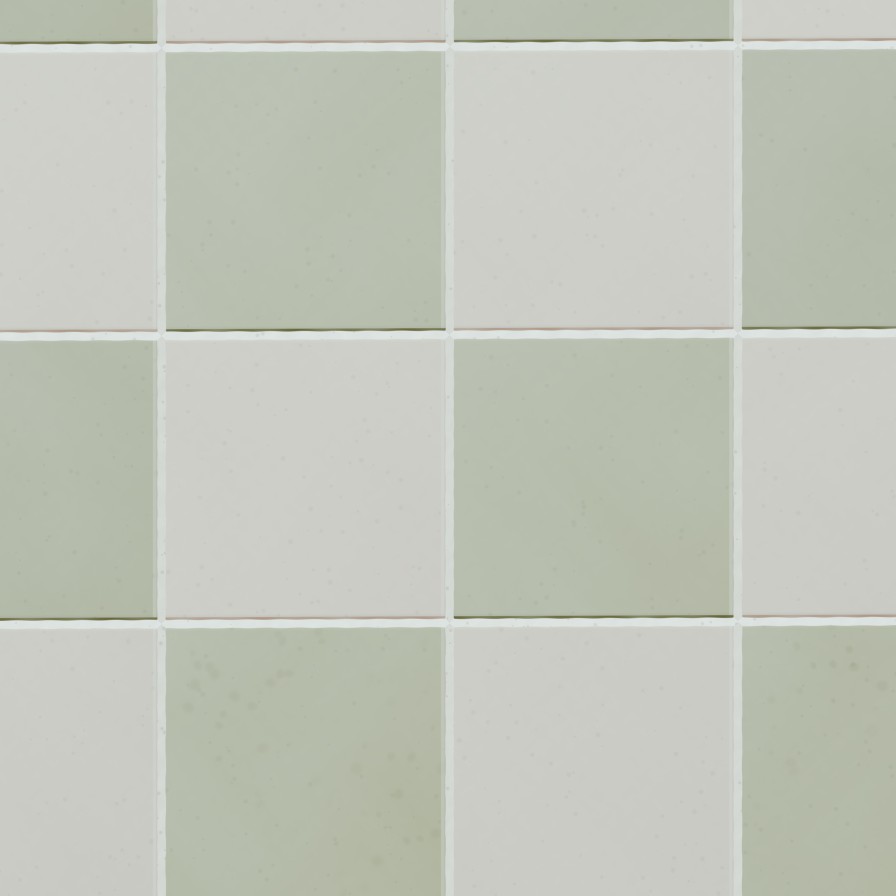
Reproduce this texture procedurally as a Shadertoy shader.

```glsl
// Checkerboard of glazed square tiles, pale grey and sage green, with light grout.
// A slightly tilted grid gives each tile its own tint; layered sines cloud the
// glaze, cellular specks pit it, and dirt gathers along each lower edge.

#define PITCH 0.3216                // tile plus joint
#define ORIGIN vec2(0.1803, 0.3047) // one crossing of the joints
#define TILT 0.004                  // rise of the rows across the canvas
#define HALF_GROUT 0.0047
#define CORNER 0.0015
#define BEVEL 0.0050                // pale strip on the right edge
#define DIRT_WIDTH 0.0028
#define TINT_VARIATION 0.34
#define STAIN 0.55

const vec3 PALE = vec3(0.803, 0.813, 0.783);
const vec3 PALE_WARM = vec3(0.792, 0.790, 0.770);
const vec3 SAGE = vec3(0.728, 0.756, 0.702);
const vec3 OLIVE = vec3(0.685, 0.706, 0.620);
const vec3 GROUT = vec3(0.830, 0.848, 0.830);
const vec3 GROUT_LIT = vec3(0.865, 0.888, 0.878);
const vec3 DIRT_GREEN = vec3(0.420, 0.420, 0.250);
const vec3 DIRT_PALE = vec3(0.700, 0.620, 0.550);

vec2 hash2(vec2 p) {
    p = vec2(dot(p, vec2(127.1, 311.7)), dot(p, vec2(269.5, 183.3)));
    return fract(sin(p) * 43758.55);
}

// Warped sines, about -1 to 1
float clouds(vec2 p) {
    float sum = 0.0, amp = 0.5;
    for (int i = 0; i < 5; i++) {
        p += 0.6 * sin(p.yx * 1.3 + float(i));
        sum += amp * sin(p.x + 1.7 * float(i)) * cos(p.y);
        p = mat2(1.5, 1.1, -1.1, 1.5) * p;
        amp *= 0.55;
    }
    return sum;
}

// Round spots of random size, one in some of the cells
float specks(vec2 p, float density) {
    vec2 cell = floor(p);
    float mask = 0.0;
    for (int y = -1; y <= 1; y++)
    for (int x = -1; x <= 1; x++) {
        vec2 c = cell + vec2(x, y);
        vec2 rnd = hash2(c + 37.0);
        float radius = 0.15 + 0.4 * rnd.y;
        float spot = 1.0 - smoothstep(0.3 * radius, radius, length(p - c - hash2(c)));
        mask = max(mask, spot * step(rnd.x, density));
    }
    return mask;
}

float roundBox(vec2 p, float halfSize, float r) {
    vec2 q = abs(p) - halfSize + r;
    return length(max(q, 0.0)) + min(max(q.x, q.y), 0.0) - r;
}

void mainImage(out vec4 fragColor, in vec2 fragCoord) {
    vec2 p = fragCoord / iResolution.xy;
    float aa = 0.8 / min(iResolution.x, iResolution.y);

    // Grid
    vec2 grid = (p - ORIGIN - vec2(0.0, TILT * (p.x - 0.5))) / PITCH;
    vec2 id = floor(grid);
    vec2 local = fract(grid);
    vec2 pos = (local - 0.5) * PITCH;
    float halfTile = 0.5 * PITCH - HALF_GROUT;
    float green = mod(id.x + id.y, 2.0);
    vec2 rnd = hash2(id + 11.0);

    // Glaze: tint drifts across each tile and warms toward the bottom
    float cloud = clouds(p * 13.0 + rnd * 20.0);
    float warm = 0.42 + TINT_VARIATION * (rnd.x - 0.5) + 0.35 * (local.x - 0.5)
               + 0.2 * (0.5 - local.y) + 0.45 * (0.5 - p.y) + 0.22 * cloud;
    warm = clamp(warm, 0.0, 1.0);
    vec3 glaze = mix(mix(PALE, PALE_WARM, warm), mix(SAGE, OLIVE, warm), green);
    glaze += 0.014 * (rnd.y - 0.5) + 0.003 * clouds(p * 190.0);
    glaze -= 0.022 * specks(p * 130.0, 0.05);

    // Blotches on the lowest green tiles
    float wear = green * smoothstep(0.33, 0.28, p.y) * (0.4 + 0.6 * rnd.x);
    float blotch = specks(p * 55.0 + 0.5 * cloud, 0.25) * smoothstep(-0.3, 0.4, cloud);
    glaze -= STAIN * wear * blotch * vec3(0.06, 0.06, 0.08);

    // Right bevel with a fine crease, and a faint lit top edge
    float fromRight = halfTile - pos.x;
    float fromTop = halfTile - pos.y;
    float bevel = 1.0 - smoothstep(BEVEL - aa, BEVEL + aa, fromRight);
    glaze = mix(glaze, GROUT, 0.38 * bevel);
    glaze -= 0.035 * (1.0 - smoothstep(0.0, 0.0014 + aa, fromRight));
    glaze += 0.018 * (1.0 - smoothstep(0.0, 0.004, fromTop));

    // Dirt line along the lower edge, uneven in strength
    float fromBottom = pos.y + halfTile;
    float dirt = 1.0 - smoothstep(DIRT_WIDTH - aa, DIRT_WIDTH + aa, fromBottom);
    float uneven = 0.76 + 0.2 * sin(p.x * 31.0 + rnd.x * 6.0) * sin(p.x * 73.0 + rnd.y * 6.0);
    glaze = mix(glaze, mix(DIRT_PALE, DIRT_GREEN, green), dirt * uneven);
    glaze -= 0.025 * (1.0 - smoothstep(DIRT_WIDTH, 2.5 * DIRT_WIDTH, fromBottom));

    // Grout: level joints catch more light than upright ones
    float level = step(abs(pos.x), abs(pos.y));
    vec3 grout = mix(GROUT, GROUT_LIT, level) + 0.012 * clouds(p * 150.0);
    grout -= 0.05 * specks(p * 160.0, 0.08);

    float edge = roundBox(pos, halfTile, CORNER) + 0.0003 * sin(p.x * 170.0 + 2.0 * sin(p.y * 140.0));
    vec3 color = mix(glaze, grout, smoothstep(-aa, aa, edge));
    fragColor = vec4(color, 1.0);
}
```
